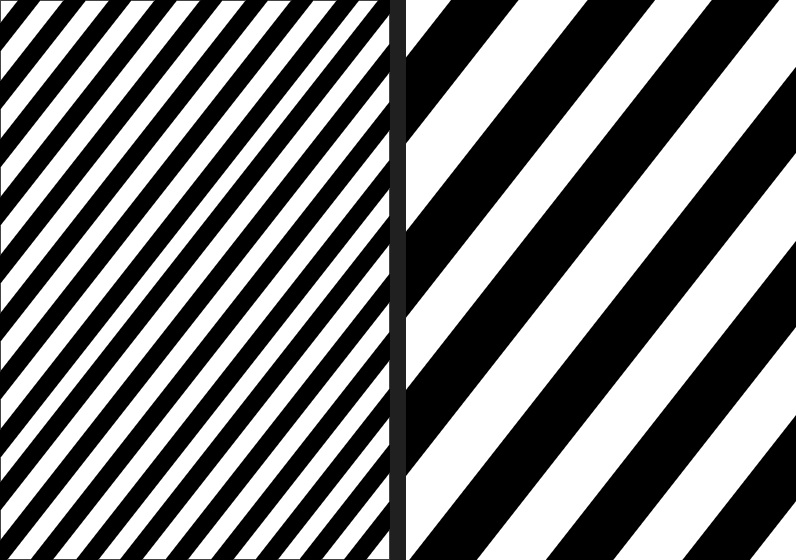
Left: the whole. Right: its middle third, enlarged.
This pattern is drawn by a Shadertoy shader. Its source:

```glsl
const vec3 INK = vec3(0.0);
const vec3 PAPER = vec3(1.0);

// Lengths are in canvas heights
const int BAND_COUNT = 18;
const float SLOPE = 1.275;         // rise over run of the bands
const float FIRST_BAND = 0.0326;   // start along the top edge
const float PERIOD = 0.0813;       // spacing along the top edge
const float BAND_WIDTH = 0.0402;   // horizontal width of a band
const float FRAME_WIDTH = 0.0013;

// Narrowed gaps: index of the band after the gap, and the amount lost
const int SLIP_COUNT = 5;
const vec2 SLIPS[SLIP_COUNT] = vec2[](
    vec2(8.0, 0.0074), vec2(12.0, 0.0031), vec2(15.0, 0.0018),
    vec2(16.0, 0.0030), vec2(17.0, 0.0017));

float bandStart(float index) {
    float start = FIRST_BAND + index * PERIOD;
    for (int i = 0; i < SLIP_COUNT; i++) {
        start -= SLIPS[i].y * step(SLIPS[i].x - 0.5, index);
    }
    return start;
}

// Signed distance to the nearest diagonal band
float bandDistance(vec2 p) {
    float across = p.x + (1.0 - p.y) / SLOPE;
    float nearest = 1e3;
    for (int i = 0; i < BAND_COUNT; i++) {
        float center = bandStart(float(i)) + 0.5 * BAND_WIDTH;
        nearest = min(nearest, abs(across - center) - 0.5 * BAND_WIDTH);
    }
    return nearest / length(vec2(1.0, 1.0 / SLOPE));
}

// Signed distance to the hairline around the canvas
float frameDistance(vec2 p, vec2 size) {
    vec2 inset = min(p, size - p);
    return min(inset.x, inset.y) - FRAME_WIDTH;
}

// Share of a pixel covered by a shape
float coverage(float dist) {
    return clamp(0.5 - dist * iResolution.y, 0.0, 1.0);
}

void mainImage(out vec4 fragColor, in vec2 fragCoord) {
    vec2 p = fragCoord / iResolution.y;
    vec2 size = iResolution.xy / iResolution.y;
    float ink = max(coverage(bandDistance(p)), coverage(frameDistance(p, size)));
    fragColor = vec4(mix(PAPER, INK, ink), 1.0);
}
```
